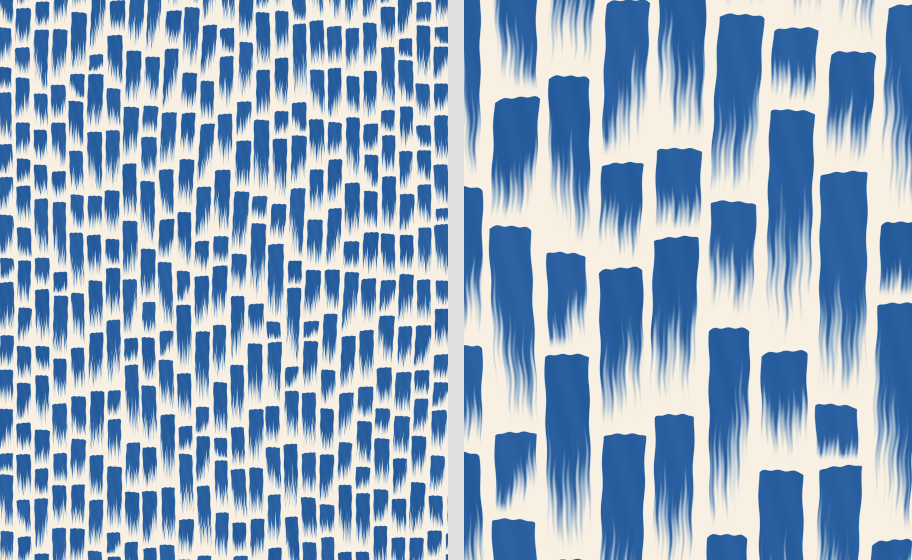
Left: the whole. Right: its middle third, enlarged.
This pattern is drawn by a Shadertoy shader. Its source:

```glsl
// Rows of short dry-brush strokes in blue on cream paper.
// Wavering columns are cut at jittered heights; each piece is one stroke with
// a crisp loaded top and a tail that breaks into bristles (layered sines).

const vec3 PAPER = vec3(0.972, 0.942, 0.885);
const vec3 INK   = vec3(0.160, 0.370, 0.620);
const vec3 WASH  = vec3(0.270, 0.490, 0.730);

const float COLUMNS_PER_HEIGHT = 31.25;

float hash(vec2 p) {
    vec3 q = fract(vec3(p.xyx) * vec3(0.1031, 0.1030, 0.0973));
    q += dot(q, q.yzx + 33.33);
    return fract((q.x + q.y) * q.z);
}

// Signed random value in -1..1
float spread(vec2 id, float salt) {
    return 2.0 * hash(id + salt * vec2(17.0, 59.0)) - 1.0;
}

// Height of the cut below stroke "row", in rows
float cutHeight(float column, float row) {
    return row + 0.62 * hash(vec2(column + 40.0, row + 70.0));
}

// Streaks across the brush: u is -1..1 over its width, y runs along it
float bristles(float u, float y, float seed) {
    float sum = 0.0, freq = 4.5;
    for (int k = 0; k < 5; k++) {
        float drift = 0.9 * sin(y * (18.0 + 5.0 * freq) + seed * 9.0 + freq);
        sum += sin(u * freq + seed * 37.0 * float(k + 1) + drift);
        freq *= 1.6;
    }
    return sum / 5.0;
}

// Ink amount of one stroke; p is relative to the middle of its top edge
float strokeInk(vec2 p, float len, vec2 id, float px) {
    float seed = hash(id + 5.0);
    float halfWidth = 0.0125 + 0.0009 * spread(id, 1.0);
    float lean = 0.035 * spread(id, 2.0);
    float x = p.x - 0.0009 * spread(id, 3.0) + lean * (p.y + 0.5 * len);
    x += 0.0004 * sin(p.y * 210.0 + seed * 30.0);
    float u = x / halfWidth;

    // Crisp top with rounded corners and a slightly ragged line
    float topEdge = -0.003 - 0.0018 * pow(min(abs(u), 1.2), 6.0)
                  + 0.0012 * u * spread(id, 4.0)
                  + 0.0004 * sin(u * 9.0 + seed * 50.0);
    float top = smoothstep(-px, px, topEdge - p.y);
    float sides = smoothstep(-px, px, halfWidth - abs(x));

    // Each bristle runs dry at its own point; the end may be slanted
    float t = -p.y / len;
    float streak = bristles(u, p.y, seed);
    float slantRand = spread(id, 6.0);
    float slant = 0.10 * slantRand + 0.22 * slantRand * slantRand * slantRand;
    float dryAt = 0.74 + 0.07 * spread(id, 7.0) + slant * u
                + 0.25 * streak - 0.07 * pow(min(abs(u), 1.2), 4.0);
    dryAt += 0.10 * smoothstep(0.07, 0.035, len);
    float load = 1.0 - smoothstep(dryAt - 0.26, dryAt + 0.20, t);
    load *= 1.0 - smoothstep(0.86, 1.0, t);
    return top * sides * load;
}

void mainImage(out vec4 fragColor, in vec2 fragCoord) {
    float px = 0.75 / iResolution.y;
    vec2 p = fragCoord / iResolution.y;
    float across = fragCoord.x / iResolution.x;

    // Gentle shared sway of the columns
    vec2 q = p;
    q.x += 0.007 * sin(2.6 * p.y + 3.0 * p.x) + 0.003 * sin(7.0 * p.y + 9.0 * p.x + 1.0);
    float column = floor(q.x * COLUMNS_PER_HEIGHT);
    float centre = (column + 0.5) / COLUMNS_PER_HEIGHT;

    // Strokes are longer near the middle of the sheet
    float columnAcross = centre * iResolution.y / iResolution.x;
    float middle = 1.0 - smoothstep(0.18, 0.5, abs(columnAcross - 0.5));
    float pitch = mix(0.069, 0.092, middle) + 0.005 * spread(vec2(column, 3.0), 8.0);

    // Find the piece of the column that holds this point
    float v = q.y / pitch + 6.0 * hash(vec2(column, 11.0));
    float row = floor(v);
    if (v < cutHeight(column, row)) row -= 1.0;
    float bottomCut = cutHeight(column, row);
    float topCut = cutHeight(column, row + 1.0);
    vec2 id = vec2(column + 20.0, row + 30.0);

    vec2 local = vec2(q.x - centre, (v - topCut) * pitch);
    float ink = strokeInk(local, (topCut - bottomCut) * pitch, id, px);

    // Thin ink is a brighter blue; full ink varies faintly
    vec3 blue = mix(WASH, INK, smoothstep(0.45, 0.95, ink));
    blue += 0.012 * spread(id, 9.0) + 0.008 * sin(local.y * 95.0 + across * 300.0);
    fragColor = vec4(mix(PAPER, blue, ink), 1.0);
}
```
